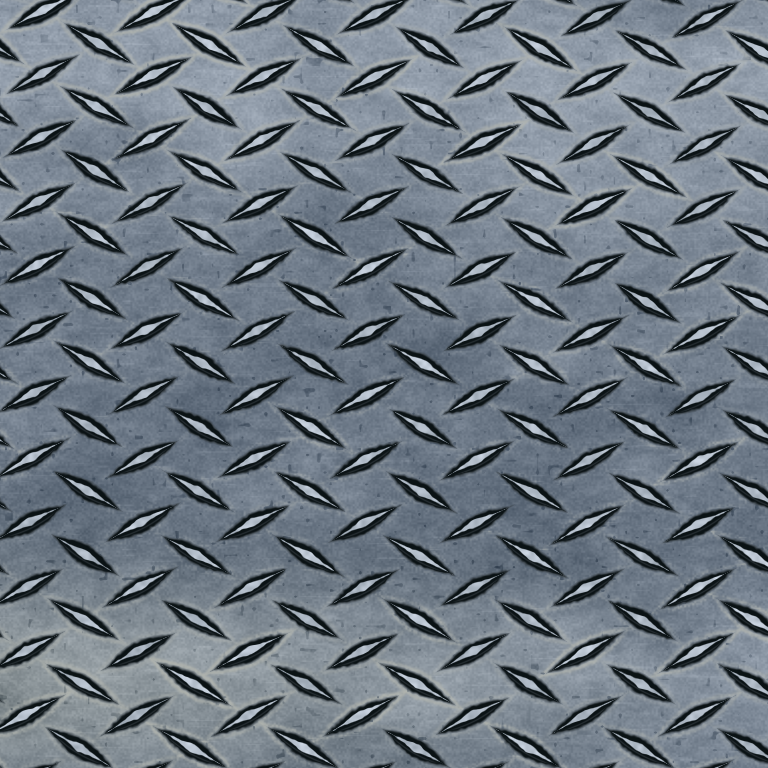
Write a WebGL 1 fragment shader that draws this texture.

```glsl
precision highp float;
uniform vec2 u_resolution;

// Lattice, measured from the top left corner of the canvas
const vec2 ORIGIN = vec2(0.0573, 0.0143);
const vec2 PITCH = vec2(0.1438, 0.0828);
const vec2 SKEW = vec2(-0.00224, 0.0018);
const vec2 SPREAD = vec2(0.00017, -0.00016);
const float ROW_GROWTH = 0.00006;

// Raised lugs
const float HALF_LENGTH = 0.0460;
const float HALF_WIDTH = 0.0104;
const float CORE_WIDTH = 0.0054;
const float RISING_ANGLE = -0.49;
const float FALLING_ANGLE = 0.52;

const vec3 STEEL_DARK = vec3(0.36, 0.41, 0.45);
const vec3 STEEL_LIGHT = vec3(0.71, 0.75, 0.78);
const vec3 OUTLINE = vec3(0.04, 0.07, 0.08);
const vec3 GRIME = vec3(0.20, 0.23, 0.25);
const vec3 CORE_LIGHT = vec3(0.76, 0.80, 0.85);
const vec3 WORN_RIM = vec3(0.71, 0.72, 0.69);

float hash(vec2 p) {
  vec3 q = fract(vec3(p.xyx) * 0.1031);
  q += dot(q, q.yzx + 33.33);
  return fract((q.x + q.y) * q.z);
}

float noise(vec2 p) {
  vec2 i = floor(p);
  vec2 f = fract(p);
  f = f * f * (3.0 - 2.0 * f);
  return mix(mix(hash(i), hash(i + vec2(1.0, 0.0)), f.x),
             mix(hash(i + vec2(0.0, 1.0)), hash(i + 1.0), f.x), f.y);
}

float fbm(vec2 p) {
  float sum = 0.0;
  float gain = 0.5;
  for (int i = 0; i < 4; i++) {
    sum += gain * noise(p);
    p = p * 2.03 + 17.3;
    gain *= 0.5;
  }
  return sum / 0.9375;
}

// Column and row of a point on the slightly skewed, spreading lattice
vec2 latticeCoord(vec2 p) {
  vec2 c = (p - ORIGIN) / PITCH;
  for (int i = 0; i < 4; i++) {
    vec2 bend = SKEW * c.yx + SPREAD * c.x * c.y;
    bend.y += ROW_GROWTH * c.y * c.y;
    c = (p - ORIGIN - bend) / PITCH;
  }
  return c;
}

float bump(float x, float centre, float width) {
  float d = (x - centre) / width;
  return exp(-d * d);
}

// Brushed plate with light bands, stains, fine grain and pits
vec3 plate(vec2 p) {
  float tone = 0.16 + 0.40 * bump(p.y, 0.10, 0.17) + 0.34 * bump(p.y, 0.88, 0.10);
  tone += 0.12 * (p.x - 0.5) * bump(p.y, 0.4, 0.35);
  tone += 0.55 * (fbm(p * vec2(7.0, 11.0) + 3.0) - 0.5);
  tone += 0.32 * (fbm(p * vec2(45.0, 85.0) + 40.0) - 0.5);
  tone += 0.20 * (noise(p * 380.0) - 0.5);
  tone -= 0.35 * smoothstep(0.86, 0.97, noise(p * 130.0 + 9.0));
  tone += 0.10 * smoothstep(0.8, 0.95, noise(p * vec2(30.0, 260.0)));
  vec3 warm = vec3(0.02, 0.01, -0.03) * bump(p.y, 0.9, 0.15) * (1.0 - p.x);
  return mix(STEEL_DARK, STEEL_LIGHT, tone) + vec3(0.0, 0.0, 0.02) + warm;
}

// Lays one family of lugs, centred on whole lattice coordinates, over the plate
vec3 addLugs(vec3 color, vec2 p, vec2 cell, float angle, float coreShift, float seed) {
  float aa = 0.8 / u_resolution.y;
  vec2 id = floor(cell + 0.5);
  float vary = hash(id + seed);
  float wear = hash(id + seed + 51.0);
  vec2 offset = (cell - id) * PITCH;
  angle += 0.05 * (vary - 0.5);
  vec2 axis = vec2(cos(angle), sin(angle));
  float along = dot(offset, axis) / (HALF_LENGTH * (0.96 + 0.08 * wear));
  float across = dot(offset, vec2(-axis.y, axis.x));
  float t = abs(along);

  // Spindle outline with a ragged edge
  float ragged = 0.0022 * (noise(p * 190.0 + seed) - 0.5);
  float body = abs(across) - HALF_WIDTH * (0.93 + 0.14 * vary) * (1.0 - pow(t, 1.6)) + ragged;

  // Worn rim and grime around the foot
  float lit = smoothstep(0.40, 0.62, color.g) * (0.25 + 0.5 * wear);
  color = mix(color, WORN_RIM, lit * bump(body, 0.0055, 0.003));
  color = mix(color, GRIME, 0.85 * (1.0 - smoothstep(0.0, 0.0042, body)));
  color = mix(color, OUTLINE, 1.0 - smoothstep(-aa, aa + 0.0008, body));

  // Dull bevel below the crest, then the polished crest itself
  float taper = clamp(1.0 - t * t, 0.0, 1.0);
  float bevel = bump(across, 0.0068 * taper, 0.0011) * smoothstep(0.3, 0.8, taper);
  color = mix(color, GRIME, 0.6 * bevel * smoothstep(0.0, -0.001, body));
  float crestWidth = CORE_WIDTH * (0.62 * (1.0 - t / 0.86) + 0.38 * exp(-16.0 * t * t));
  float crest = abs(across - coreShift * taper) - crestWidth + 0.6 * ragged;
  float sheen = 0.72 + 0.22 * wear + 0.35 * (noise(p * 150.0) - 0.4);
  vec3 crestColor = mix(STEEL_DARK, CORE_LIGHT, clamp(sheen, 0.0, 1.1));
  return mix(color, crestColor, 1.0 - smoothstep(-aa, aa, crest));
}

void main() {
  vec2 p = gl_FragCoord.xy / u_resolution;
  p.y = 1.0 - p.y;
  vec2 cell = latticeCoord(p);
  vec3 color = plate(p);
  color = addLugs(color, p, cell, RISING_ANGLE, -0.0016, 7.0);
  color = addLugs(color, p, cell - 0.5, FALLING_ANGLE, -0.0004, 23.0);
  gl_FragColor = vec4(clamp(color, 0.0, 1.0), 1.0);
}
```
